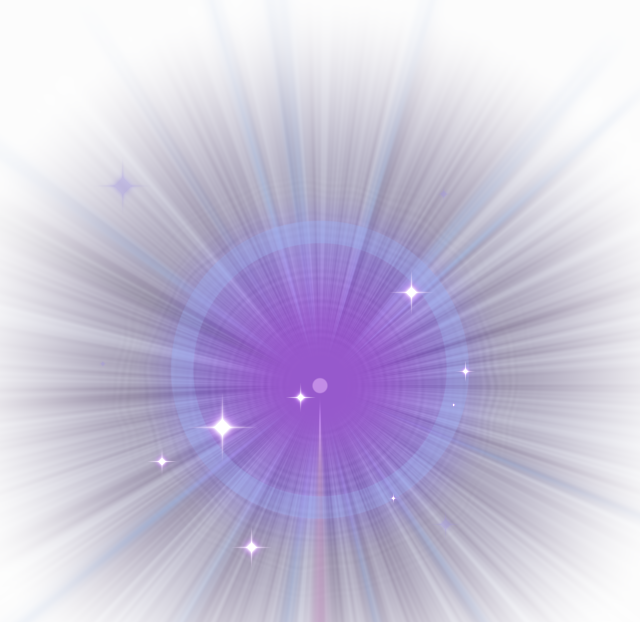
Give the GLSL for this background, as a Shadertoy shader.

```glsl
// A violet burst of light fading through mauve grey into white, with a pale ring,
// blue beams and sparkles. Radial ramps set the glow, gradient noise sampled on the
// unit circle makes the streaks, and short lists place the main beams and stars.

const vec3 VIOLET = vec3(0.59, 0.35, 0.80);
const vec3 LAVENDER = vec3(0.58, 0.53, 0.80);
const vec3 MAUVE = vec3(0.66, 0.64, 0.73);
const vec3 PAPER = vec3(0.99);
const vec3 BEAM_NEAR = vec3(0.67, 0.56, 0.95);
const vec3 BEAM_FAR = vec3(0.60, 0.70, 0.87);
const vec3 RING_BLUE = vec3(0.62, 0.68, 0.92);
const vec3 PINK = vec3(0.76, 0.60, 0.76);

// Angle in degrees, half width in radians, strength (negative is dark)
const vec3 BEAMS[14] = vec3[14](
    vec3(105.6, 0.026, 0.8), vec3(96.6, 0.044, 0.8), vec3(74.0, 0.032, 0.9),
    vec3(49.5, 0.034, 0.9), vec3(42.5, 0.025, 0.8), vec3(122.0, 0.025, 0.4),
    vec3(144.0, 0.045, 0.6), vec3(153.0, 0.045, -0.5), vec3(218.6, 0.040, 0.7),
    vec3(262.0, 0.045, 0.7), vec3(283.4, 0.030, 0.6), vec3(304.4, 0.030, 0.6),
    vec3(338.0, 0.030, 0.6), vec3(240.0, 0.045, 0.4));

// Position and arm length
const vec3 STARS[8] = vec3[8](
    vec3(-0.157, 0.313, 0.056), vec3(0.147, 0.530, 0.036),
    vec3(-0.110, 0.120, 0.033), vec3(-0.031, 0.361, 0.024),
    vec3(0.234, 0.403, 0.017), vec3(-0.254, 0.258, 0.024),
    vec3(0.118, 0.199, 0.009), vec3(0.215, 0.349, 0.006));
const vec3 FAINT_STARS[4] = vec3[4](
    vec3(-0.317, 0.701, 0.048), vec3(0.202, 0.157, 0.026),
    vec3(0.199, 0.688, 0.016), vec3(-0.349, 0.415, 0.010));

vec2 gradientAt(vec2 cell) {
    vec3 h = fract(cell.xyx * vec3(0.1031, 0.1030, 0.0973));
    h += dot(h, h.yzx + 33.33);
    float angle = 6.2832 * fract((h.x + h.y) * h.z);
    return vec2(cos(angle), sin(angle));
}

float gradientNoise(vec2 p) {
    vec2 i = floor(p), f = p - i;
    vec2 u = f * f * f * (f * (f * 6.0 - 15.0) + 10.0);
    vec2 e = vec2(0.0, 1.0);
    float low = mix(dot(gradientAt(i), f), dot(gradientAt(i + e.yx), f - e.yx), u.x);
    float high = mix(dot(gradientAt(i + e), f - e), dot(gradientAt(i + 1.0), f - 1.0), u.x);
    return mix(low, high, u.y);
}

// Radial ramp from the violet core out to white
vec3 glowColor(float r) {
    vec3 c = mix(VIOLET, LAVENDER, smoothstep(0.05, 0.24, r));
    c = mix(c, MAUVE, smoothstep(0.19, 0.31, r));
    return mix(c, PAPER, smoothstep(0.25, 0.62, r));
}

// Soft wedge of light leaving the origin at the given angle
float beam(vec2 dir, float angle, float halfWidth) {
    vec2 axis = vec2(cos(angle), sin(angle));
    float across = (dir.x * axis.y - dir.y * axis.x) / halfWidth;
    return step(0.0, dot(dir, axis)) * exp(-across * across * 1.6);
}

// Four-pointed sparkle: x is the white core and arms, y the halo
vec2 sparkle(vec2 p, float size) {
    vec2 q = abs(p) / size;
    vec2 taper = max(1.0 - q, 0.0);
    vec2 arms = taper * exp(-q.yx / (0.015 + 0.07 * taper * taper));
    float d2 = dot(q, q);
    return vec2(arms.x + arms.y + 1.3 * exp(-d2 * 28.0), exp(-d2 * 9.0) + 0.6 * (arms.x + arms.y));
}

void mainImage(out vec4 fragColor, in vec2 fragCoord) {
    vec2 p = vec2(fragCoord.x - 0.5 * iResolution.x, fragCoord.y) / iResolution.y;
    float pixel = 1.0 / iResolution.y;
    vec2 ray = p - vec2(0.0, 0.380);
    float r = length(ray);
    vec2 dir = ray / max(r, 1e-4);
    float ringR = length(p - vec2(0.0, 0.4056));
    vec3 color = glowColor(length(p - vec2(0.0, 0.398)));

    // Streaks of many widths, fading at the core and the rim
    float reach = smoothstep(0.04, 0.20, r) * (1.0 - smoothstep(0.28, 0.66, r));
    float streak = gradientNoise(dir * 7.0 + 3.7) + 0.8 * gradientNoise(dir * 21.0 + 9.1)
                 + 0.6 * gradientNoise(dir * 55.0 + 1.3);
    color += streak * reach * vec3(0.10, 0.12, 0.10);

    // Main beams, split into finer strands
    vec3 beamColor = mix(BEAM_NEAR, BEAM_FAR, smoothstep(0.14, 0.32, r));
    float beamFade = smoothstep(0.04, 0.20, r) * mix(0.75, 0.16, smoothstep(0.22, 0.56, r))
                   * (1.0 - smoothstep(0.58, 0.78, r));
    float strands = 0.85 + 0.7 * gradientNoise(dir * 45.0 + 5.5);
    for (int i = 0; i < 14; i++) {
        float amount = beam(dir, radians(BEAMS[i].x), BEAMS[i].y) * BEAMS[i].z * beamFade * strands;
        color = mix(color, beamColor, max(amount, 0.0));
        color *= 1.0 + 0.35 * min(amount, 0.0);
    }

    // Pink shaft below the core with a pale thread at its top
    float down = radians(270.0);
    color = mix(color, PINK, 0.6 * beam(dir, down, 0.045) * smoothstep(0.02, 0.15, r));
    color += 0.22 * beam(dir, down, 0.022) * (1.0 - smoothstep(0.03, 0.15, r));

    // Fine concentric ripples, bent slightly outside the ring
    float bend = gradientNoise(p * 14.0) * smoothstep(0.2, 0.3, r);
    float ripple = sin(r * 520.0 + bend * 9.0) * gradientNoise(vec2(r * 45.0, 2.5) + dir);
    color += 0.035 * ripple * smoothstep(0.04, 0.08, r) * (1.0 - smoothstep(0.26, 0.38, r));

    // Pale ring
    float ring = smoothstep(-pixel, pixel, 0.018 - abs(ringR - 0.2215));
    color = mix(color, RING_BLUE, ring * (0.42 + 0.25 * streak));

    // Core disc
    color = mix(color, vec3(0.76, 0.55, 0.90), smoothstep(pixel, -pixel, r - 0.012));

    // Sparkles
    for (int i = 0; i < 4; i++) {
        vec2 s = sparkle(p - FAINT_STARS[i].xy, FAINT_STARS[i].z);
        color = mix(color, vec3(0.62, 0.57, 0.88), 0.4 * min(s.x + 0.4 * s.y, 1.0));
    }
    for (int i = 0; i < 8; i++) {
        vec2 s = sparkle(p - STARS[i].xy, STARS[i].z);
        color = mix(color, vec3(0.80, 0.50, 1.0), min(0.8 * s.y, 1.0));
        color = mix(color, vec3(1.0), min(s.x, 1.0));
    }

    fragColor = vec4(clamp(color, 0.0, 1.0), 1.0);
}
```
